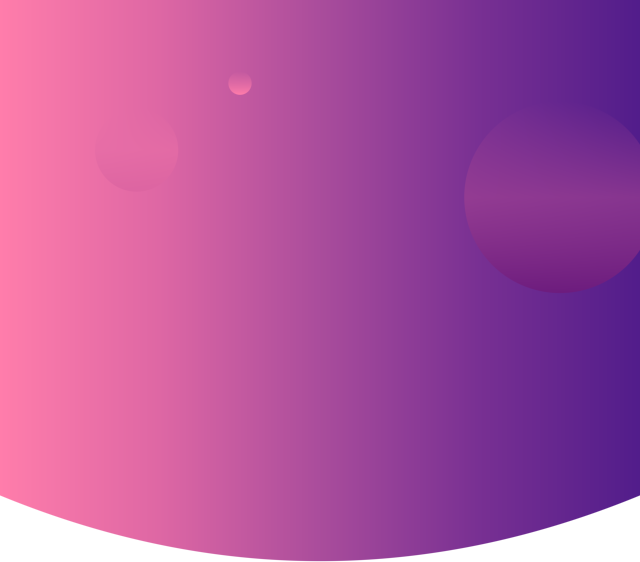
Write a WebGL 1 fragment shader that draws this background.

```glsl
precision highp float;

uniform vec2 u_resolution;

#define PINK vec3(1.0, 0.49, 0.67)
#define ROSE vec3(0.87, 0.403, 0.643)
#define ORCHID vec3(0.665, 0.30, 0.61)
#define VIOLET vec3(0.47, 0.187, 0.575)
#define INDIGO vec3(0.32, 0.112, 0.543)
#define PLUM vec3(0.43, 0.105, 0.485)
#define RIM_HEIGHT 0.1185
#define BOWL_BOTTOM 0.0015

// Horizontal sweep through five evenly spaced stops
vec3 sweep(float x) {
  float s = clamp(x, 0.0, 1.0) * 4.0;
  vec3 color = mix(PINK, ROSE, clamp(s, 0.0, 1.0));
  color = mix(color, ORCHID, clamp(s - 1.0, 0.0, 1.0));
  color = mix(color, VIOLET, clamp(s - 2.0, 0.0, 1.0));
  return mix(color, INDIGO, clamp(s - 3.0, 0.0, 1.0));
}

// Disc that fades in from a clear top, through a middle tint, to a bottom tint
vec3 addDisc(vec3 base, vec2 offset, float radius, vec4 middle, vec4 bottom, float pixel) {
  float t = offset.y / radius;
  vec4 tint = mix(middle, bottom, clamp(-t, 0.0, 1.0));
  tint.a *= 1.0 - clamp(t, 0.0, 1.0);
  float coverage = 1.0 - smoothstep(-pixel, pixel, length(offset) - radius);
  return mix(base, tint.rgb, tint.a * coverage);
}

void main() {
  vec2 uv = gl_FragCoord.xy / u_resolution;
  vec2 aspect = vec2(u_resolution.x / u_resolution.y, 1.0);
  float pixel = 0.75 / u_resolution.y;

  vec3 color = sweep(uv.x);

  // Floating discs, with radii in canvas heights
  color = addDisc(color, (uv - vec2(0.375, 0.852)) * aspect, 0.0207,
                  vec4(0.90, 0.43, 0.65, 0.75), vec4(PINK, 1.0), pixel);
  color = addDisc(color, (uv - vec2(0.2135, 0.733)) * aspect, 0.074,
                  vec4(0.90, 0.425, 0.65, 0.75), vec4(0.86, 0.39, 0.63, 0.85), pixel);
  color = addDisc(color, (uv - vec2(0.875, 0.649)) * aspect, 0.1704,
                  vec4(0.62, 0.25, 0.57, 0.68), vec4(PLUM, 0.9), pixel);

  // White floor below a parabolic edge
  float x = 2.0 * uv.x - 1.0;
  float depth = RIM_HEIGHT - BOWL_BOTTOM;
  float slope = 4.0 * depth * x / aspect.x;
  float edge = (uv.y - BOWL_BOTTOM - depth * x * x) / sqrt(1.0 + slope * slope);
  color = mix(vec3(1.0), color, smoothstep(-pixel, pixel, edge));

  gl_FragColor = vec4(color, 1.0);
}
```
